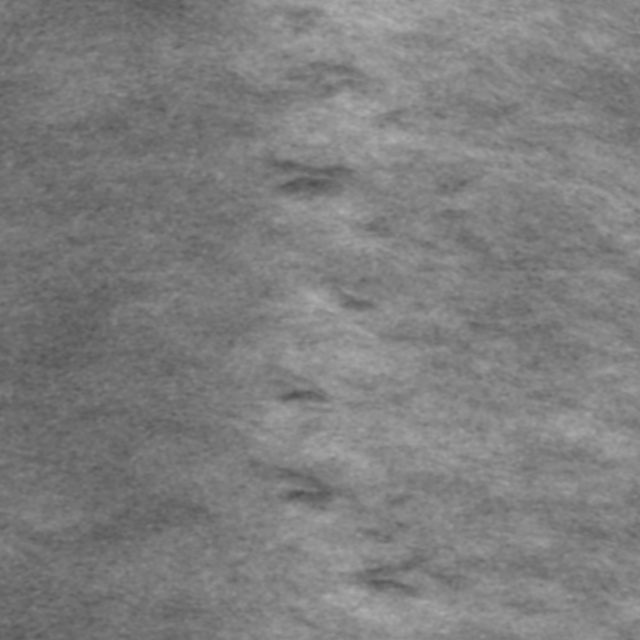
Reproduce this texture procedurally as a Shadertoy shader.

```glsl
// A soft grey, worn surface: a pale ridge runs down the middle, crossed by dark
// dents with lit lower rims. Cellular blob noise, stretched sideways, makes the
// clouds, wrinkles and grain; the dents are scattered by loops.

vec2 hash2(vec2 cell) {
    vec3 h = fract(cell.xyx * vec3(0.1031, 0.1030, 0.0973));
    h += dot(h, h.yzx + 33.33);
    return fract((h.xx + h.yz) * h.zy);
}

// Smooth cellular noise: a light or dark round blob in every cell.
float blobs(vec2 p) {
    vec2 cell = floor(p);
    float sum = 0.0;
    for (int y = -1; y <= 1; y++)
    for (int x = -1; x <= 1; x++) {
        vec2 id = cell + vec2(x, y);
        vec2 offset = p - id - hash2(id);
        float falloff = max(0.0, 1.0 - dot(offset, offset));
        sum += falloff * falloff * (2.0 * hash2(id + 71.0).x - 1.0);
    }
    return sum;
}

vec2 rotate(vec2 p, float angle) {
    float c = cos(angle), s = sin(angle);
    return vec2(c * p.x + s * p.y, c * p.y - s * p.x);
}

// A tapered dark stroke, crisp along the top and soft below.
float stroke(vec2 q, vec2 size) {
    q.y /= size.y * (q.y > 0.0 ? 0.65 : 1.2);
    q.x /= size.x;
    return exp(-q.y * q.y - q.x * q.x * q.x * q.x);
}

// Two strokes that meet at one end, with a pale rim underneath.
float dent(vec2 q, vec2 size, vec2 rnd) {
    q = rotate(q, 0.5 * (rnd.x - 0.6));
    float fork = (rnd.y > 0.5 ? 1.0 : -1.0) * q.x + size.x;
    float upper = stroke(q - vec2(0.0, 0.22 * fork), size);
    float lower = stroke(q + vec2(0.3 * size.x * (rnd.x - 0.5), 0.2 * fork),
                         size * vec2(0.75, 1.1));
    float rim = stroke(q + vec2(0.0, 3.6 * size.y), size * vec2(1.1, 1.8));
    return 0.38 * rim - max(upper * (0.5 + 0.5 * rnd.x), lower);
}

void mainImage(out vec4 fragColor, in vec2 fragCoord) {
    vec2 uv = fragCoord / iResolution.xy;

    // Dim left side, paler right side, bright ridge fading downwards
    float shade = mix(0.425, 0.513, smoothstep(0.15, 0.5, uv.x - 0.08 * (uv.y - 0.5)));
    float ridge = (uv.x - 0.55 - 0.025 * sin(uv.y * 9.0)) / 0.13;
    shade += (0.03 + 0.06 * uv.y * uv.y) * exp(-ridge * ridge);

    // Grain direction tilts up on the left and down on the right
    vec2 flow = uv;
    flow.y += 0.22 * (uv.x - 0.35) * (uv.x - 0.35) * (0.3 + uv.y);
    flow += 0.009 * vec2(blobs(uv * 13.0), blobs(uv * 15.0 + 40.0));

    // Broad clouds
    shade += 0.040 * blobs(flow * vec2(3.5, 6.0) + 3.0);
    shade += 0.034 * blobs(flow * vec2(8.0, 17.0) + 17.0);

    // Sideways wrinkles, stronger from the ridge to the right
    float rough = mix(0.55, 1.0, smoothstep(0.2, 0.55, uv.x));
    shade += 0.034 * rough * blobs(flow * vec2(18.0, 46.0) + 29.0);
    shade += 0.026 * rough * blobs(flow * vec2(38.0, 95.0) + 53.0);

    // Large and small dents down the ridge
    vec2 warped = uv + 0.008 * vec2(blobs(uv * 24.0 + 9.0), blobs(uv * 28.0 + 60.0));
    for (int i = 0; i < 12; i++) {
        float n = float(i);
        vec2 rnd = hash2(vec2(n, 5.0));
        float big = mod(n, 2.0);
        vec2 center = vec2(0.54 + 0.15 * (rnd.x - 0.5),
                           0.96 - 0.079 * n + 0.035 * (rnd.y - 0.5));
        vec2 size = mix(vec2(0.028, 0.008), vec2(0.062, 0.012), big);
        size *= 0.85 + 0.3 * rnd.y;
        shade += mix(0.09, 0.14, big) * dent(warped - center, size, rnd.yx);
    }

    // Faint pits over the right side
    for (int i = 0; i < 18; i++) {
        vec2 rnd = hash2(vec2(i, 23.0));
        vec2 center = vec2(0.45 + 0.55 * rnd.x, (float(i) + rnd.y) / 18.0);
        vec2 size = vec2(0.018 + 0.018 * rnd.y, 0.006 + 0.005 * rnd.x);
        shade -= 0.055 * stroke(rotate(warped - center, 0.4 * (rnd.y - 0.7)), size);
    }

    // Fine soft grain
    shade += 0.028 * blobs(flow * vec2(85.0, 150.0) + 11.0);
    shade += 0.026 * blobs(uv * vec2(150.0, 190.0) + 37.0);

    fragColor = vec4(vec3(clamp(shade, 0.27, 0.76)), 1.0);
}
```
